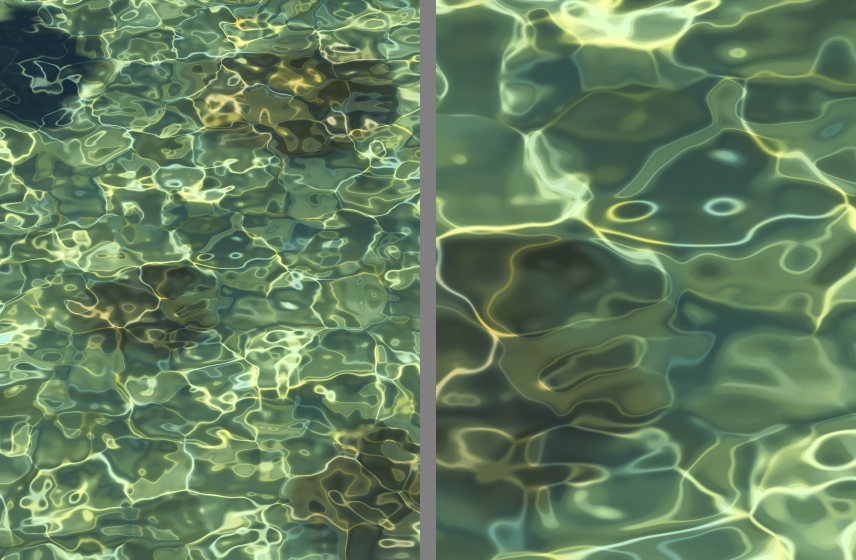
Left, the full canvas; right, a detail of the centre.
Give the GLSL for this texture, as a WebGL 1 fragment shader.

```glsl
precision highp float;
uniform vec2 u_resolution;

const float RIPPLE_FREQ = 7.5;
const float RIPPLE_STRETCH = 1.4;
const float PERSPECTIVE = 0.25;
const float BEND = 0.36;
const float FINE_RIPPLE = 0.5;
const float WEB_SCALE = 0.75;
const float WEB_WIDTH = 0.036;
const float WEB_LIGHT = 1.9;
const float GLOW_LIGHT = 0.5;
const float RING_LIGHT = 0.9;
const float BAND_LIGHT = 0.72;
const float SHEEN = 0.22;
const float ROCK_SHADE = 0.9;
const float EXPOSURE = -0.3;

const vec3 DEEP_GREEN = vec3(0.23, 0.33, 0.28);
const vec3 SEA_GREEN = vec3(0.32, 0.44, 0.33);
const vec3 MOSS = vec3(0.40, 0.53, 0.37);
const vec3 LIT_GREEN = vec3(0.53, 0.66, 0.48);
const vec3 LIME = vec3(0.63, 0.76, 0.49);
const vec3 CREAM = vec3(0.78, 0.89, 0.65);
const vec3 ROCK_TINT = vec3(1.06, 0.90, 0.84);
const vec3 DEEP_BLUE = vec3(0.08, 0.15, 0.21);
const vec3 WARM_FRINGE = vec3(0.11, 0.04, -0.10);

float hash(vec2 p) {
  return fract(sin(dot(p, vec2(127.1, 311.7))) * 43758.5453);
}

vec2 gradientAt(vec2 cell) {
  float angle = 6.2832 * hash(cell);
  return vec2(cos(angle), sin(angle));
}

// Gradient noise: value in x, slope in yz
vec3 noise(vec2 p) {
  vec2 i = floor(p), f = fract(p);
  vec2 u = f * f * f * (f * (f * 6.0 - 15.0) + 10.0);
  vec2 du = 30.0 * f * f * (f * (f - 2.0) + 1.0);
  vec2 ga = gradientAt(i);
  vec2 gb = gradientAt(i + vec2(1.0, 0.0));
  vec2 gc = gradientAt(i + vec2(0.0, 1.0));
  vec2 gd = gradientAt(i + vec2(1.0, 1.0));
  float a = dot(ga, f);
  float b = dot(gb, f - vec2(1.0, 0.0));
  float c = dot(gc, f - vec2(0.0, 1.0));
  float d = dot(gd, f - vec2(1.0, 1.0));
  float k = a - b - c + d;
  float value = a + u.x * (b - a) + u.y * (c - a) + u.x * u.y * k;
  vec2 slope = ga + u.x * (gb - ga) + u.y * (gc - ga) + u.x * u.y * (ga - gb - gc + gd)
             + du * (u.yx * k + vec2(b, c) - a);
  return vec3(value, slope);
}

// Distance to the nearest border between scattered cells
float cellBorder(vec2 p) {
  vec2 i = floor(p), f = fract(p);
  float nearest = 8.0, second = 8.0;
  for (int y = -1; y <= 1; y++) {
    for (int x = -1; x <= 1; x++) {
      vec2 o = vec2(float(x), float(y));
      float d = length(o + vec2(hash(i + o), hash(i + o + 57.3)) - f);
      second = min(second, max(nearest, d));
      nearest = min(nearest, d);
    }
  }
  return 0.5 * (second - nearest);
}

float patchMask(vec2 p, vec2 center, vec2 radius) {
  return 1.0 - smoothstep(0.75, 1.1, length((p - center) / radius));
}

vec3 waterRamp(float tone) {
  vec3 c = mix(DEEP_GREEN, SEA_GREEN, smoothstep(-1.31, -0.43, tone));
  c = mix(c, MOSS, smoothstep(-0.43, 0.25, tone));
  c = mix(c, LIT_GREEN, smoothstep(0.25, 0.81, tone));
  c = mix(c, LIME, smoothstep(0.81, 1.25, tone));
  c = mix(c, CREAM, smoothstep(1.25, 1.81, tone));
  c *= 1.0 - 0.3 * clamp(-1.31 - tone, 0.0, 1.0);
  return c + 0.12 * clamp(tone - 2.2, 0.0, 1.0);
}

vec3 water(vec2 p) {
  // Surface ripples bend the view of the bed
  vec2 surface = vec2(p.x - 0.5, p.y * RIPPLE_STRETCH) * RIPPLE_FREQ * (1.0 + PERSPECTIVE * p.y);
  vec2 slope = noise(surface).yz + FINE_RIPPLE * noise(surface * 2.1 + 31.7).yz;
  vec2 bed = surface + BEND * slope;

  // Dark rocks and one deep hollow
  float wobble = noise(p * 6.0 + 4.0).x;
  vec2 bent = p + 0.014 * slope + 0.09 * vec2(wobble, -wobble);
  float rock = patchMask(bent, vec2(0.70, 1.10), vec2(0.25, 0.17));
  rock = max(rock, patchMask(bent, vec2(0.33, 0.60), vec2(0.16, 0.11)));
  rock = max(rock, patchMask(bent, vec2(0.88, 0.14), vec2(0.18, 0.18)));
  float hollow = patchMask(bent, vec2(0.06, 1.17), vec2(0.17, 0.13));

  // Light web, thin rings and soft concentric bands
  float drift = noise(bed * 0.6 + 11.3).x;
  float strength = clamp(0.85 + 1.6 * drift, 0.2, 1.4);
  float border = cellBorder(bed * WEB_SCALE);
  float web = exp(-border * border / (WEB_WIDTH * WEB_WIDTH)) * strength;
  float glow = exp(-8.0 * border) * strength;
  float relief = noise(bed * 1.15 + 73.1).x;
  float ring = 1.0 - smoothstep(0.0, 0.06, abs(relief - 0.08));
  float bands = sin(7.0 * relief + 3.0 * drift);

  float tone = EXPOSURE + WEB_LIGHT * web + GLOW_LIGHT * glow + RING_LIGHT * ring
             + BAND_LIGHT * bands + SHEEN * slope.y + 0.8 * noise(p * 3.0 + 19.0).x;
  tone -= ROCK_SHADE * rock + 0.8 * hollow;

  // Tints of bed and colour fringes of the light
  vec3 color = waterRamp(tone) * mix(vec3(1.0), ROCK_TINT, rock);
  float fringe = noise(bed * 1.3 + 41.0).x + 0.08 - 0.12 * p.y;
  color += WARM_FRINGE * fringe * (0.5 + 2.0 * max(web, 0.6 * ring));
  return mix(color, DEEP_BLUE, hollow * 0.85 * (1.0 - 0.6 * min(web, 1.0)));
}

void main() {
  // Four samples smooth the folded edges
  vec3 color = vec3(0.0);
  for (int i = 0; i < 4; i++) {
    float k = float(i);
    vec2 offset = vec2(mod(k, 2.0), floor(k * 0.5)) * 0.5 - 0.25;
    color += water((gl_FragCoord.xy + offset) / u_resolution.x);
  }
  gl_FragColor = vec4(color * 0.25, 1.0);
}
```
